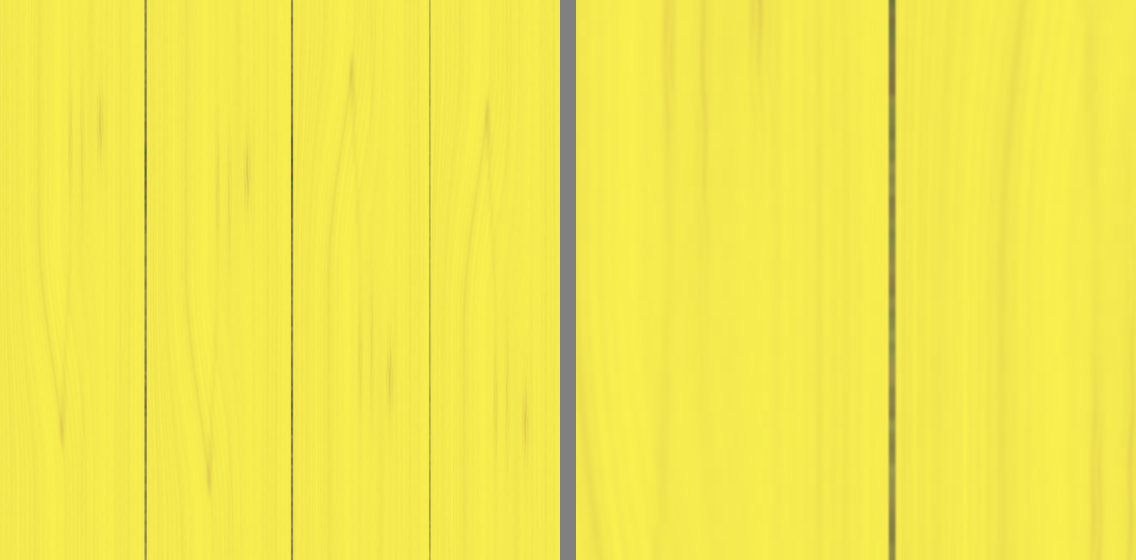
Left: the whole. Right: its middle third, enlarged.
Write a three.js fragment shader that draws this texture.

```glsl
// Four upright yellow-painted boards parted by thin dark seams.
// One grain figure, with a V-shaped arch and brown streaks, is shifted or flipped
// on each board; fibres are layered sines and the seams carry hashed specks.
varying vec2 vUv;

const vec3 PAINT_LIGHT = vec3(0.98, 0.945, 0.31);
const vec3 PAINT_DARK  = vec3(0.83, 0.74, 0.31);
const vec3 SEAM_COLOR  = vec3(0.61, 0.585, 0.31);
const vec3 SEAM_DEEP   = vec3(0.36, 0.36, 0.21);

// One entry per board, left to right
const vec4 BOARD_LEFT = vec4(0.0, 0.2605, 0.5215, 0.7675);
const vec4 TIP_X      = vec4(0.1107, 0.3735, 0.6280, 0.8700);
const vec4 TIP_Y      = vec4(0.206, 0.121, 0.896, 0.818);
const vec4 GRAIN_DIR  = vec4(1.0, 1.0, -1.0, -1.0);

// One entry per seam, left to right
const vec3 SEAM_X     = vec3(0.2600, 0.5215, 0.7675);
const vec3 SEAM_HALF  = vec3(0.0020, 0.0020, 0.0014);
const vec3 SEAM_ALPHA = vec3(1.0, 0.97, 0.62);
const vec3 DEEP_Y     = vec3(0.70, 0.70, 0.10);
const float SEAM_SOFT   = 0.0012;
const float SPECK_COUNT = 150.0;

const float BASE_TONE  = 0.125;
const float FIBRE_FREQ = 800.0;
const float ARCH_BOW   = 0.046;

float hash(vec2 p) {
  return fract(sin(dot(p, vec2(127.1, 311.7))) * 4375.85);
}

// Soft elliptical blot
float streak(vec2 p, vec2 center, vec2 size) {
  vec2 q = (p - center) / size;
  return exp(-dot(q, q));
}

// Soft upright line
float strand(float d, float width) {
  return exp(-d * d / (width * width));
}

// Fine fibres and broad bands, drawn out along the board
float fibres(float x, float y) {
  float wander = 0.7 * sin(y * 4.0 + x * 25.0) + 0.3 * sin(y * 11.0 - x * 45.0);
  float fine = sin(x * FIBRE_FREQ + wander);
  float patchy = 0.6 + 0.4 * sin(x * 61.0 + y * 4.0);
  float medium = sin(x * 327.0 + wander) + 0.7 * sin(x * 491.0 - wander);
  float broad = sin(x * 118.0 + 0.6 * wander + 1.0) + 0.8 * sin(x * 71.0 + y * 1.7);
  return 0.036 * fine * patchy + 0.022 * medium + 0.028 * broad;
}

// Darkness of the wood figure; p is measured from the tip of the arch
float woodFigure(vec2 p) {
  float bow = ARCH_BOW * smoothstep(-0.08, 0.40, p.y) - 0.0034;
  float bend = smoothstep(-0.12, -0.045, p.x) * (1.0 - smoothstep(-0.01, 0.09, p.x));
  float tone = BASE_TONE + fibres(p.x + bow * bend, p.y);

  // Arch arms, darkest where they meet
  float above = smoothstep(-0.02, 0.03, p.y);
  float fade = 1.0 - smoothstep(0.10, 0.75, p.y);
  float leftArm = strand(p.x + bow, 0.0045);
  float rightArm = strand(p.x - 0.015 * smoothstep(0.0, 0.4, p.y), 0.0042);
  tone += above * (0.05 + 0.12 * fade) * (leftArm + 0.8 * rightArm);
  tone += 0.22 * streak(p, vec2(0.000, 0.025), vec2(0.0042, 0.035));
  tone += 0.17 * streak(p, vec2(0.005, 0.070), vec2(0.0038, 0.035));

  // Brown streaks, broken into short threads
  float thread = 0.75 + 0.25 * sin(p.x * 1100.0 + sin(p.y * 90.0) + p.y * 25.0);
  float brown = 0.48 * streak(p, vec2(0.068, 0.570), vec2(0.0050, 0.050));
  brown += 0.16 * streak(p, vec2(0.070, 0.560), vec2(0.0090, 0.120));
  brown += 0.34 * streak(p, vec2(0.015, 0.540), vec2(0.0040, 0.090));
  brown += 0.34 * streak(p, vec2(0.036, 0.520), vec2(0.0038, 0.130));
  brown += 0.16 * streak(p, vec2(0.036, -0.06), vec2(0.0045, 0.180));
  tone += brown * thread;

  // Pale wood beside the arch, duller wood on the left
  tone -= 0.06 * streak(p, vec2(-0.012, 0.30), vec2(0.018, 0.35));
  tone += 0.035 * (1.0 - smoothstep(-0.10, -0.02, p.x));
  return tone;
}

// Speck value that varies smoothly down a seam
float seamNoise(float y, float seed) {
  float cell = floor(y);
  return mix(hash(vec2(cell, seed)), hash(vec2(cell + 1.0, seed)), smoothstep(0.0, 1.0, y - cell));
}

void main() {
  // Pick the board and place its grain
  vec4 passed = step(BOARD_LEFT, vec4(vUv.x));
  vec4 board = passed - vec4(passed.yzw, 0.0);
  vec2 grainPos = vUv - vec2(dot(board, TIP_X), dot(board, TIP_Y));
  grainPos.y *= dot(board, GRAIN_DIR);

  float tone = woodFigure(grainPos);
  tone += 0.035 * (hash(floor(vUv * vec2(250.0, 90.0))) - 0.5);
  vec3 color = mix(PAINT_LIGHT, PAINT_DARK, clamp(tone, 0.0, 1.0));

  // Seams with dark stretches and faint red or green specks
  for (int i = 0; i < 3; i++) {
    float seed = float(i) * 7.0 + 3.0;
    float speck = seamNoise(vUv.y * SPECK_COUNT, seed);
    float hue = seamNoise(vUv.y * SPECK_COUNT * 0.6, seed + 2.0) - 0.5;
    float deep = strand(vUv.y - DEEP_Y[i], 0.09) + 0.7 * strand(vUv.y - 0.28, 0.04);
    vec3 gap = mix(SEAM_COLOR, SEAM_DEEP, clamp(0.55 * deep + 0.45 * speck, 0.0, 1.0));
    gap += hue * (0.4 + deep) * vec3(0.09, -0.05, 0.02);
    float dist = abs(vUv.x - SEAM_X[i]);
    float cover = 1.0 - smoothstep(SEAM_HALF[i] - SEAM_SOFT, SEAM_HALF[i] + SEAM_SOFT, dist);
    color = mix(color, gap, cover * SEAM_ALPHA[i]);
  }
  gl_FragColor = vec4(color, 1.0);
}
```
